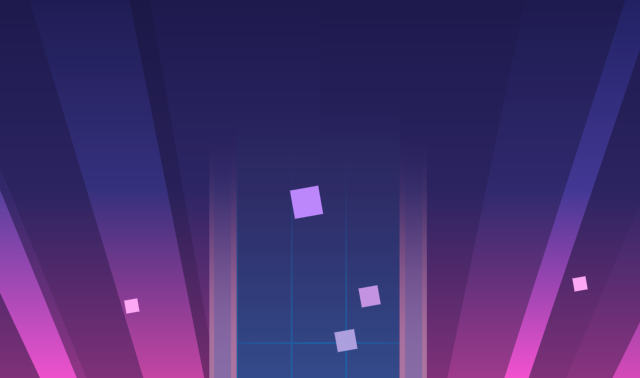
Write a WebGL 1 fragment shader that draws this background.

```glsl
precision highp float;
uniform vec2 u_resolution;

// Vertical gradient through three heights
vec3 ramp(float y, vec3 low, vec3 middle, vec3 top) {
  vec3 lower = mix(low, middle, clamp(y * 2.0, 0.0, 1.0));
  return mix(lower, top, clamp(y * 2.0 - 1.0, 0.0, 1.0));
}

// Antialiased band between two positions
float band(float x, float left, float right, float blur) {
  return smoothstep(left - blur, left + blur, x)
       - smoothstep(right - blur, right + blur, x);
}

// Slanted beam: spans hold the left and right ends of each edge row
float beam(vec2 uv, vec2 topSpan, vec2 bottomSpan) {
  vec2 span = mix(bottomSpan, topSpan, uv.y);
  return band(uv.x, span.x, span.y, 0.8 / u_resolution.x);
}

// Tilted square, with half its side in canvas heights
float tile(vec2 uv, vec2 center, float halfSide) {
  vec2 p = (uv - center) * vec2(u_resolution.x / u_resolution.y, 1.0);
  p = mat2(0.985, -0.174, 0.174, 0.985) * p;
  float d = max(abs(p.x), abs(p.y)) - halfSide;
  float blur = 0.8 / u_resolution.y;
  return 1.0 - smoothstep(-blur, blur, d);
}

void main() {
  vec2 uv = gl_FragCoord.xy / u_resolution;
  vec2 pixel = 1.0 / u_resolution;
  vec3 night = vec3(0.115, 0.10, 0.30);

  // Dusk behind the beams
  vec3 color = ramp(uv.y, vec3(0.50, 0.19, 0.47), vec3(0.17, 0.14, 0.38), night);
  vec3 wideGlow = ramp(uv.y, vec3(0.77, 0.27, 0.64), vec3(0.21, 0.19, 0.49), vec3(0.12, 0.11, 0.33));
  vec3 brightGlow = ramp(uv.y, vec3(0.95, 0.32, 0.81), vec3(0.26, 0.22, 0.58), vec3(0.13, 0.13, 0.39));
  vec3 edgeGlow = ramp(uv.y, vec3(0.93, 0.32, 0.80), vec3(0.33, 0.25, 0.61), night);

  // Left beams and their side strips
  color = mix(color, wideGlow, 0.15 * beam(uv, vec2(0.234, 0.50), vec2(0.338, 0.50)));
  color *= 1.0 - 0.08 * beam(uv, vec2(0.202, 0.234), vec2(0.319, 0.338));
  color = mix(color, wideGlow, beam(uv, vec2(0.046, 0.202), vec2(0.224, 0.319)));
  color = mix(color, edgeGlow, 0.16 * beam(uv, vec2(-0.121, -0.107), vec2(0.120, 0.135)));
  color = mix(color, edgeGlow, beam(uv, vec2(-0.215, -0.121), vec2(0.0625, 0.120)));

  // Right beams
  color = mix(color, wideGlow, 0.45 * beam(uv, vec2(0.820, 0.977), vec2(0.699, 0.788)));
  color = mix(color, wideGlow, 0.16 * beam(uv, vec2(1.134, 1.6), vec2(0.885, 1.6)));
  color = mix(color, brightGlow, beam(uv, vec2(0.977, 1.026), vec2(0.788, 0.826)));
  color = mix(color, edgeGlow, 0.75 * beam(uv, vec2(1.247, 1.6), vec2(0.957, 1.6)));

  // Central shaft with its grid
  float side = abs(uv.x - 0.497);
  float shaft = 1.0 - smoothstep(0.1273 - pixel.x, 0.1273 + pixel.x, side);
  float shaftFade = 1.0 - smoothstep(0.55, 0.75, uv.y);
  vec3 shaftColor = ramp(uv.y, vec3(0.20, 0.29, 0.54), vec3(0.18, 0.17, 0.40), night);
  color = mix(color, shaftColor, shaft * shaftFade);
  float column = abs(fract((uv.x - 0.4557) / 0.0853 + 0.5) - 0.5) * 0.0853;
  float columnLine = 1.0 - smoothstep(0.0005, 0.0005 + pixel.x, column);
  float rowLine = 1.0 - smoothstep(0.0008, 0.0008 + pixel.y, abs(uv.y - 0.0925));
  float gridFade = 1.0 - smoothstep(0.0, 0.62, uv.y);
  float grid = max(columnLine * gridFade, rowLine * (1.0 - side * 4.0));
  color = mix(color, vec3(0.08, 0.43, 0.70), 0.65 * shaft * grid);

  // Mirrored pillars with pale rims
  float pillar = band(side, 0.1273, 0.1700, 0.8 * pixel.x);
  float core = band(side, 0.1360, 0.1625, 0.8 * pixel.x);
  float rise = 1.0 - smoothstep(0.0, 0.66, uv.y);
  vec3 pillarColor = mix(vec3(0.70, 0.49, 0.65), vec3(0.53, 0.45, 0.67), core);
  color = mix(color, pillarColor, 0.88 * pillar * rise);

  // Floating tiles
  color = mix(color, vec3(0.74 + 0.06 * (uv.y - 0.46), 0.53, 0.99), tile(uv, vec2(0.479, 0.465), 0.038));
  color = mix(color, vec3(0.77, 0.58, 0.89), tile(uv, vec2(0.5775, 0.216), 0.0255));
  color = mix(color, vec3(0.73, 0.66, 0.91), 0.9 * tile(uv, vec2(0.5405, 0.099), 0.0265));
  vec3 pinkTile = vec3(0.99, 0.66, 0.96);
  color = mix(color, pinkTile, tile(uv, vec2(0.206, 0.1905), 0.0176));
  color = mix(color, pinkTile, tile(uv, vec2(0.9063, 0.249), 0.0176));

  gl_FragColor = vec4(color, 1.0);
}
```
